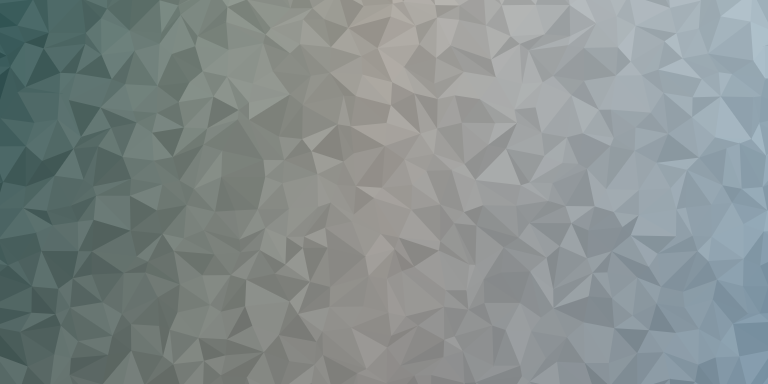
Write a Shadertoy shader that draws this background.

```glsl
// Low-poly mosaic of muted triangles fading from teal through warm grey to pale blue.

float hash(vec2 p) {
    return fract(sin(dot(p, vec2(127.1, 311.7))) * 43758.5453);
}

// Grid corner moved by a random offset
vec2 corner(vec2 id) {
    return id + 0.86 * (vec2(hash(id), hash(id + 57.3)) - 0.5);
}

float cross2(vec2 a, vec2 b) {
    return a.x * b.y - a.y * b.x;
}

float area(vec2 a, vec2 b, vec2 c) {
    return cross2(b - a, c - a);
}

// Signed distance to the line a-b, positive on its left
float edge(vec2 p, vec2 a, vec2 b) {
    return cross2(b - a, p - a) / max(length(b - a), 1e-4);
}

// Five evenly spaced colour stops
vec3 ramp(vec3 a, vec3 b, vec3 c, vec3 d, vec3 e, float x) {
    float t = clamp(x, 0.0, 1.0) * 4.0;
    vec3 col = mix(a, b, min(t, 1.0));
    col = mix(col, c, clamp(t - 1.0, 0.0, 1.0));
    col = mix(col, d, clamp(t - 2.0, 0.0, 1.0));
    return mix(col, e, clamp(t - 3.0, 0.0, 1.0));
}

vec3 background(vec2 uv) {
    vec3 bottom = ramp(vec3(0.31, 0.38, 0.37), vec3(0.46, 0.48, 0.46),
                       vec3(0.56, 0.55, 0.54), vec3(0.53, 0.56, 0.58),
                       vec3(0.47, 0.57, 0.64), uv.x);
    vec3 top = ramp(vec3(0.20, 0.34, 0.34), vec3(0.47, 0.52, 0.49),
                    vec3(0.66, 0.64, 0.61), vec3(0.66, 0.68, 0.69),
                    vec3(0.66, 0.73, 0.77), uv.x);
    return mix(bottom, top, clamp(uv.y, 0.0, 1.0));
}

// Adds one flat triangle, with its coverage in alpha
void addTriangle(inout vec4 sum, vec2 p, vec2 a, vec2 b, vec2 c, vec2 gridSize, float pixel) {
    float inside = min(edge(p, a, b), min(edge(p, b, c), edge(p, c, a)));
    float coverage = clamp(inside / pixel + 0.5, 0.0, 1.0);
    vec2 centre = (a + b + c) / 3.0;
    float shade = 0.11 * (hash(floor(centre * 64.0)) - 0.5);
    sum += coverage * vec4(background(centre / gridSize) + shade, 1.0);
}

void mainImage(out vec4 fragColor, in vec2 fragCoord) {
    float rows = 15.0;
    float pixel = rows / iResolution.y;
    vec2 p = fragCoord * pixel;
    vec2 gridSize = iResolution.xy * pixel;
    vec4 sum = vec4(0.0);

    // Neighbouring quads, each split along its better diagonal
    for (int y = -1; y <= 1; y++) {
        for (int x = -1; x <= 1; x++) {
            vec2 id = floor(p) + vec2(x, y);
            vec2 a = corner(id);
            vec2 b = corner(id + vec2(1.0, 0.0));
            vec2 c = corner(id + vec2(1.0, 1.0));
            vec2 d = corner(id + vec2(0.0, 1.0));
            if (min(area(a, b, c), area(a, c, d)) > min(area(a, b, d), area(b, c, d))) {
                addTriangle(sum, p, a, b, c, gridSize, pixel);
                addTriangle(sum, p, a, c, d, gridSize, pixel);
            } else {
                addTriangle(sum, p, a, b, d, gridSize, pixel);
                addTriangle(sum, p, b, c, d, gridSize, pixel);
            }
        }
    }
    fragColor = vec4(sum.rgb / max(sum.a, 1e-3), 1.0);
}
```
